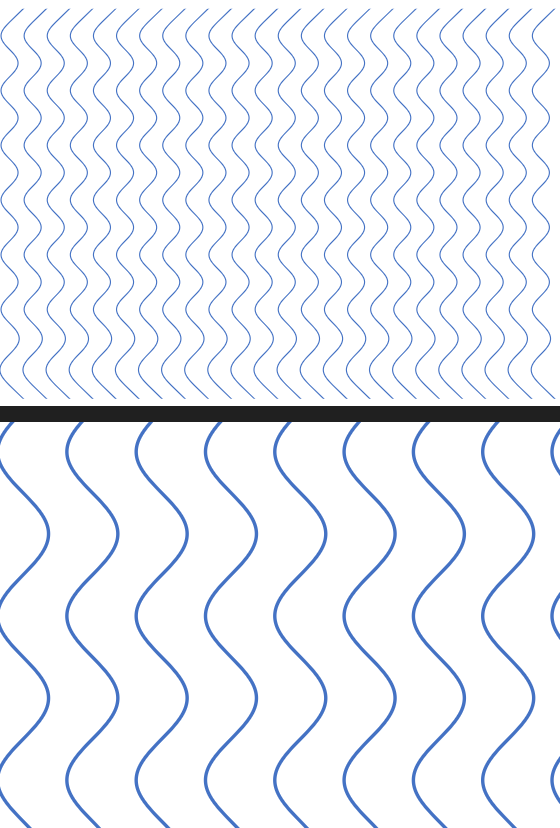
Top: the whole. Bottom: its middle third, enlarged.
A Shadertoy shader for this pattern:

```glsl
// Lengths are fractions of the canvas height
#define LINE_COUNT 24.0
#define SPACING 0.0569
#define FIRST_X 0.0235
#define PERIOD 0.1348
#define LAST_PERIOD 0.1532
#define REGULAR_TURNS 5.5
#define WAVE_SLOPE 0.975
#define TAIL_SLOPE 1.03
#define TOP_TAIL 0.0330
#define BOTTOM_TAIL 0.0332
#define TOP_MARGIN 0.0215
#define LINE_WIDTH 0.0028

const float TAU = 6.2831853;
const vec3 PAPER = vec3(1.0);
const vec3 INK = vec3(0.267, 0.447, 0.769);

// Sideways offset (x) and slope (y) of a line at a depth below its top end
vec2 wave(float depth) {
    float regularEnd = TOP_TAIL + REGULAR_TURNS * PERIOD;
    float waveEnd = regularEnd + LAST_PERIOD;

    // Straight tails
    if (depth < TOP_TAIL) return vec2((TOP_TAIL - depth) * TAIL_SLOPE, -TAIL_SLOPE);
    if (depth > waveEnd) return vec2((depth - waveEnd) * TAIL_SLOPE, TAIL_SLOPE);

    // Sine body, with a longer last turn
    bool isLast = depth > regularEnd;
    float period = isLast ? LAST_PERIOD : PERIOD;
    float turns = isLast ? REGULAR_TURNS + (depth - regularEnd) / LAST_PERIOD
                         : (depth - TOP_TAIL) / PERIOD;
    float amplitude = WAVE_SLOPE * period / TAU;
    return vec2(-amplitude * sin(TAU * turns), -WAVE_SLOPE * cos(TAU * turns));
}

void mainImage(out vec4 fragColor, in vec2 fragCoord) {
    float pixel = 1.0 / iResolution.y;
    vec2 p = fragCoord * pixel;
    float depth = 1.0 - TOP_MARGIN - p.y;
    float lineLength = TOP_TAIL + REGULAR_TURNS * PERIOD + LAST_PERIOD + BOTTOM_TAIL;

    // Nearest line in the row, measured across the stroke
    vec2 curve = wave(depth);
    float x = p.x - FIRST_X - curve.x;
    float index = clamp(round(x / SPACING), 0.0, LINE_COUNT - 1.0);
    float dist = abs(x - index * SPACING) / sqrt(1.0 + curve.y * curve.y);

    // Stroke coverage, cut level at both ends
    float stroke = clamp((0.5 * LINE_WIDTH - dist) / pixel + 0.5, 0.0, 1.0);
    float ends = clamp(min(depth, lineLength - depth) / pixel + 0.5, 0.0, 1.0);

    fragColor = vec4(mix(PAPER, INK, stroke * ends), 1.0);
}
```
